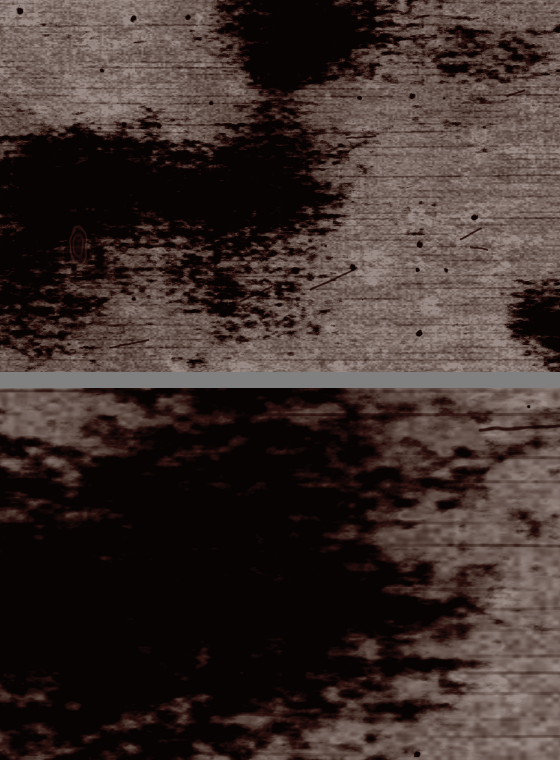
Top: the whole. Bottom: its middle third, enlarged.
A WebGL 2 fragment shader for this texture:

```glsl
#version 300 es
precision highp float;

#define GRAIN_ROWS 52.0
#define GRAIN_DEPTH 0.17
#define GRIT_DEPTH 0.20
#define STAIN_START 0.15
#define STAIN_FULL 0.76
#define PIT_CELLS 13.0
#define PIT_SHARE 0.12
#define SCRATCHES 12
#define BLACK vec3(0.03, 0.012, 0.012)
#define RUST vec3(0.18, 0.07, 0.06)
#define BROWN vec3(0.27, 0.19, 0.16)
#define PALE vec3(0.60, 0.54, 0.52)

uniform vec2 u_resolution;
out vec4 fragColor;

float hash(vec2 p) {
    return fract(sin(dot(p, vec2(127.1, 311.7))) * 43758.5453);
}

float noise(vec2 p) {
    vec2 cell = floor(p), f = fract(p);
    f = f * f * (3.0 - 2.0 * f);
    float low = mix(hash(cell), hash(cell + vec2(1, 0)), f.x);
    float high = mix(hash(cell + vec2(0, 1)), hash(cell + vec2(1, 1)), f.x);
    return mix(low, high, f.y);
}

// Layered noise centred on zero
float fbm(vec2 p) {
    float sum = 0.0, gain = 0.53;
    for (int i = 0; i < 4; i++) {
        sum += gain * (noise(p) - 0.5);
        p = p * 2.03 + 17.3;
        gain *= 0.5;
    }
    return sum;
}

float blob(vec2 p, vec2 centre, vec2 radius) {
    vec2 d = (p - centre) / radius;
    return exp(-dot(d, d));
}

// Broad layout of the soaked areas
float stainField(vec2 p) {
    p += 0.16 * vec2(fbm(p * 4.0), fbm(p * 4.0 + 31.0));
    return 1.05 * blob(p, vec2(0.32, 0.52), vec2(0.44, 0.16))
         + 0.65 * blob(p, vec2(0.76, 0.54), vec2(0.20, 0.17))
         + 0.85 * blob(p, vec2(0.02, 0.24), vec2(0.22, 0.24))
         + 1.15 * blob(p, vec2(0.78, 0.93), vec2(0.20, 0.14))
         + 0.80 * blob(p, vec2(1.50, 0.10), vec2(0.11, 0.14))
         + 0.38 * blob(p, vec2(0.58, 0.21), vec2(0.24, 0.20))
         + 0.32 * blob(p, vec2(1.25, 0.87), vec2(0.30, 0.11));
}

// Thin broken lines along the boards
float grainLines(vec2 p, float px) {
    float y = (p.y + 0.012 * fbm(p * vec2(2.0, 5.0))) * GRAIN_ROWS;
    float row = floor(y);
    float d = abs(fract(y) - 0.3 - 0.4 * hash(vec2(row, 3.0))) / GRAIN_ROWS;
    float broken = smoothstep(0.25, 0.7, noise(vec2(p.x * 7.0, row * 5.7)));
    return broken * (0.35 + 0.65 * hash(vec2(row, 9.0))) * (1.0 - smoothstep(0.0006, 0.0012 + px, d));
}

// Small ragged holes
float pits(vec2 p, float px) {
    vec2 q = p * PIT_CELLS, cell = floor(q);
    vec2 centre = 0.3 + 0.4 * vec2(hash(cell), hash(cell + 7.0));
    float radius = 0.03 + 0.09 * hash(cell + 13.0);
    float d = length(fract(q) - centre) + 0.12 * fbm(p * 90.0);
    float edge = px * PIT_CELLS;
    return step(hash(cell + 23.0), PIT_SHARE) * (1.0 - smoothstep(radius - edge, radius + edge, d));
}

float scratches(vec2 p, float px) {
    float mark = 0.0;
    p += 0.012 * fbm(p * 25.0);
    for (int i = 0; i < SCRATCHES; i++) {
        float id = float(i) + 1.0;
        vec2 d = p - vec2(1.5 * hash(vec2(id, 1.0)), hash(vec2(id, 2.0)));
        float angle = 0.7 * hash(vec2(id, 3.0)) - 0.1;
        vec2 along = vec2(cos(angle), sin(angle));
        float reach = 0.02 + 0.06 * hash(vec2(id, 4.0));
        d -= along * clamp(dot(d, along), -reach, reach);
        mark = max(mark, 1.0 - smoothstep(0.0005, 0.0018 + px, length(d)));
    }
    return mark;
}

vec3 palette(float tone) {
    vec3 c = mix(BLACK, RUST, clamp((tone - 0.03) / 0.15, 0.0, 1.0));
    c = mix(c, BROWN, clamp((tone - 0.18) / 0.09, 0.0, 1.0));
    return mix(c, PALE, clamp((tone - 0.27) / 0.33, 0.0, 1.0));
}

void main() {
    vec2 p = gl_FragCoord.xy / u_resolution.y;
    float px = 1.0 / u_resolution.y;
    float streak = fbm(p * vec2(8.0, 62.0));
    float speckle = fbm(p * vec2(60.0, 105.0) + 5.0);
    float grit = noise(p * vec2(170.0, 230.0)) - 0.5;

    // Worn wood
    float tone = 0.47 + 0.22 * fbm(p * 3.0 + 8.0) + 0.22 * streak + 0.16 * speckle + GRIT_DEPTH * grit;
    tone += 0.10 * smoothstep(0.08, 0.25, fbm(p * 17.0 + 40.0) + 0.5 * speckle);
    tone -= GRAIN_DEPTH * grainLines(p, px);

    // Dark soaking with streaked, speckled edges
    float soak = stainField(p) + 0.75 * fbm(p * 7.0) + 0.85 * streak + 0.95 * speckle + 0.12 * grit;
    tone *= 1.0 - smoothstep(STAIN_START, STAIN_FULL, soak);

    // Knot with rings
    float r = length((p - vec2(0.21, 0.34)) / vec2(0.028, 0.062)) + 0.5 * fbm(p * 30.0);
    float rings = 0.5 + 0.5 * sin(r * 17.0);
    tone = mix(tone, 0.04 + 0.26 * rings * r, 0.75 * (1.0 - smoothstep(0.75, 1.1, r)));

    // Damage
    tone *= 1.0 - 0.9 * pits(p, px);
    tone *= 1.0 - 0.65 * scratches(p, px);

    fragColor = vec4(palette(tone), 1.0);
}
```
